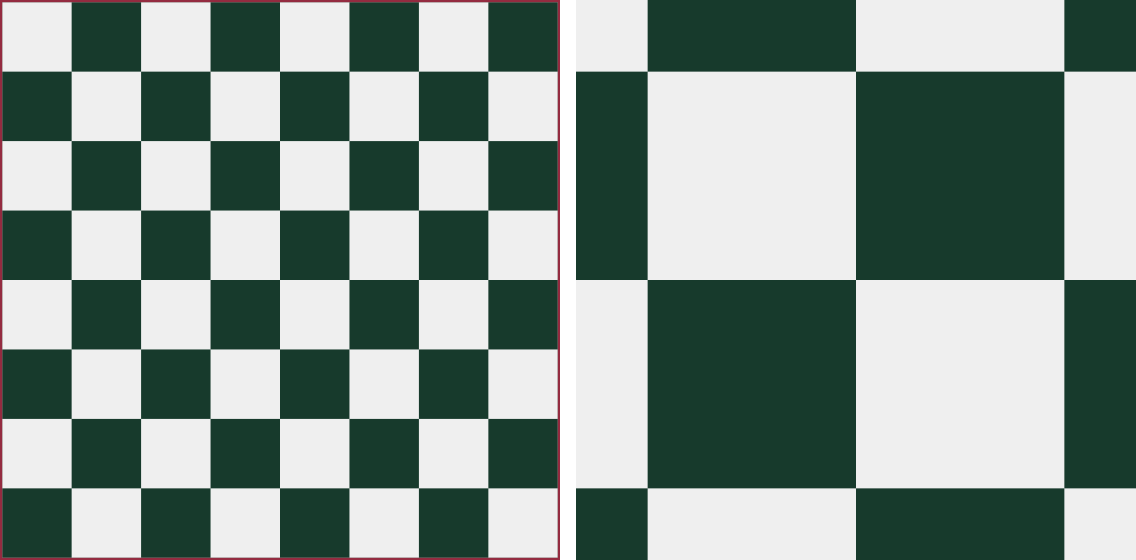
Left: the whole. Right: its middle third, enlarged.
This pattern is drawn by a WebGL 2 fragment shader. Its source:

```glsl
#version 300 es
precision highp float;
// An eight by eight checkerboard of dark green and off-white squares inside
// a thin crimson frame. Two signed stripe waves, one per axis, are multiplied
// to make the checks; the frame is a distance to the canvas edge.

#define CELLS 8.0
#define FRAME_WIDTH 0.00390625
#define GREEN vec3(0.09, 0.227, 0.173)
#define WHITE vec3(0.937, 0.937, 0.937)
#define CRIMSON vec3(0.58, 0.17, 0.25)

uniform vec2 u_resolution;
out vec4 fragColor;

// Stripes per axis: +1 in even cells, -1 in odd ones, smoothed over one pixel.
vec2 stripes(vec2 board, vec2 pixel) {
    vec2 edgeDistance = 0.5 - abs(mod(board + 0.5, 2.0) - 1.0);
    return clamp(2.0 * edgeDistance / pixel, -1.0, 1.0);
}

// Coverage of the frame, from the distance to the nearest canvas edge.
float frameMask(vec2 uv, vec2 pixel) {
    vec2 inset = min(uv, 1.0 - uv);
    vec2 inside = clamp((inset - FRAME_WIDTH) / pixel + 0.5, 0.0, 1.0);
    return 1.0 - inside.x * inside.y;
}

void main() {
    vec2 pixel = 1.0 / u_resolution;
    vec2 uv = gl_FragCoord.xy * pixel;

    // Checks: the cell grid fills the area inside the frame.
    float cellsPerUnit = CELLS / (1.0 - 2.0 * FRAME_WIDTH);
    vec2 wave = stripes((uv - FRAME_WIDTH) * cellsPerUnit, pixel * cellsPerUnit);
    float greenAmount = 0.5 + 0.5 * wave.x * wave.y;
    vec3 color = mix(WHITE, GREEN, greenAmount);

    // Frame
    color = mix(color, CRIMSON, frameMask(uv, pixel));
    fragColor = vec4(color, 1.0);
}
```
